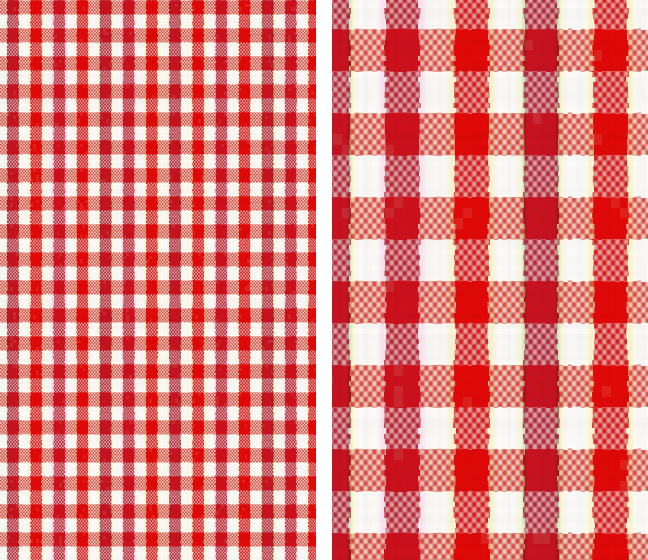
Left: the whole. Right: its middle third, enlarged.
Reproduce this pattern procedurally as a Shadertoy shader.

```glsl
// Red and white gingham cloth: dyed warp and weft bands cross as solid squares,
// and a fine checker weave mixes both yarns where only one of them is red.
// Bands come from repeated distances; sine hashes add dye lots and ragged yarns.

float hash(vec2 p) {
    return fract(sin(dot(p, vec2(127.1, 311.7))) * 43758.5453);
}

// Signed distance to a band covering the first part of each unit repeat.
float bandDistance(float t, float width) {
    return abs(fract(t - 0.5 * width + 0.5) - 0.5) - 0.5 * width;
}

float coverage(float d, float blur) {
    return 1.0 - smoothstep(-blur, blur, d);
}

void mainImage(out vec4 fragColor, in vec2 fragCoord) {
    vec2 uv = fragCoord / iResolution.xy;
    vec2 repeats = vec2(13.65, 20.0);
    vec2 cell = vec2(uv.x, 1.0 - uv.y) * repeats - vec2(0.316, 0.015);
    vec2 pixel = repeats / iResolution.xy;
    vec2 thread = cell * 16.0;
    vec2 threadId = floor(thread);

    // Red bands in both directions, with slightly ragged borders
    float warpEdge = bandDistance(cell.x, 0.49);
    float ragX = 0.04 * (hash(vec2(threadId.y, 5.0)) - 0.5);
    float ragY = 0.02 * (hash(vec2(threadId.x, 9.0)) - 0.5);
    float warp = coverage(warpEdge + ragX, 0.5 * pixel.x);
    float weft = coverage(bandDistance(cell.y, 0.5) + ragY, 0.5 * pixel.y);
    float halfTone = abs(warp - weft);

    // Over-and-under checker, faded once threads are finer than a pixel
    vec2 wave = sin(3.14159 * thread);
    float threadSize = 16.0 * max(pixel.x, pixel.y);
    float weave = clamp(1.6 * wave.x * wave.y, -1.0, 1.0);
    weave *= 1.0 - smoothstep(0.85, 1.6, threadSize);
    float warpOnTop = 0.54 + 0.09 * warp + 0.04 * weft + 0.27 * weave;

    // Dye lots: crimson warp bands, with pink or cream yarns along the borders
    float band = floor(cell.x + 0.255);
    float lot = fract((band + 0.1) * 2.0 / 7.0);
    float crimson = 1.0 - step(0.25, lot);
    float pink = step(0.4, lot) * (1.0 - step(0.65, lot));
    vec3 white = vec3(0.97, 0.965, 0.95);
    vec3 red = vec3(0.87, 0.035, 0.035);
    vec3 warpRed = mix(red, vec3(0.72, 0.09, 0.17), max(crimson, 0.8 * pink));
    vec3 fringe = mix(vec3(0.98, 0.95, 0.74), vec3(0.98, 0.76, 0.90), pink);
    float fringeAmount = exp(-pow((warpEdge - 0.035) / 0.05, 2.0));
    fringeAmount *= 0.3 + 0.6 * hash(vec2(band, 3.0));
    vec3 ground = mix(white, fringe, fringeAmount);

    // Interlace the yarns; mixed areas look darker from the gaps between them
    vec3 warpYarn = mix(ground, warpRed, warp);
    vec3 weftYarn = mix(ground, red, weft);
    vec3 cloth = mix(weftYarn, warpYarn, warpOnTop);
    cloth *= 1.0 - 0.05 * halfTone;
    cloth.b -= 0.03 * weft * (1.0 - warp);

    // Brown shadow along crimson borders
    float shadow = crimson * exp(-pow(warpEdge / 0.03, 2.0));
    cloth *= 1.0 - vec3(0.16, 0.06, 0.12) * shadow;

    // Uneven yarns, with faint specks in the solid squares
    float yarn = hash(vec2(threadId.x, 7.0)) + hash(vec2(11.0, threadId.y));
    cloth *= 1.0 + 0.02 * (yarn - 1.0);
    float speck = step(0.93, hash(floor(thread * 0.5)));
    cloth += warp * weft * speck * vec3(0.0, 0.09, 0.07);

    fragColor = vec4(clamp(cloth, 0.0, 1.0), 1.0);
}
```
